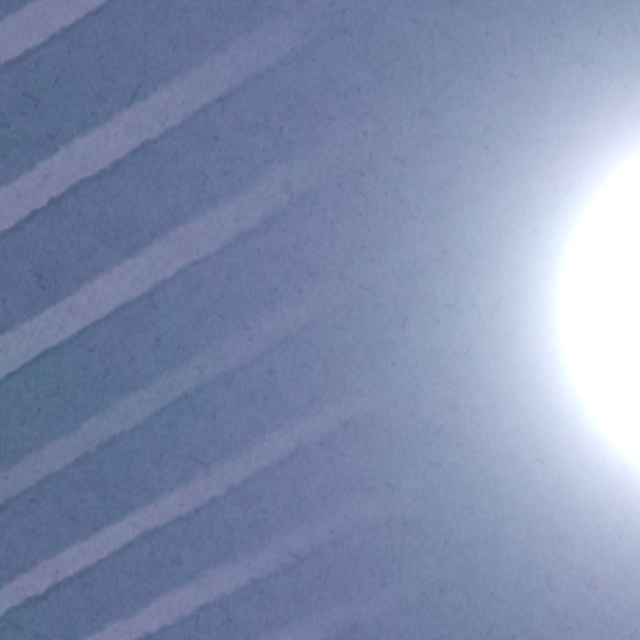
A Shadertoy shader for this texture:

```glsl
// A blinding round light at the right edge spills an exponential glow over a
// dusky blue surface crossed by a fan of pale slanted bands. The bands come
// from a loop over quadratic spacing and slope; value noise adds the grain.

float hash(vec2 p) {
    vec3 q = fract(vec3(p.xyx) * 0.1031);
    q += dot(q, q.yzx + 33.33);
    return fract((q.x + q.y) * q.z);
}

float noise(vec2 p) {
    vec2 cell = floor(p), f = fract(p);
    f = f * f * (3.0 - 2.0 * f);
    return mix(mix(hash(cell), hash(cell + vec2(1, 0)), f.x),
               mix(hash(cell + vec2(0, 1)), hash(cell + vec2(1, 1)), f.x), f.y);
}

// Signed noise with several octaves, roughly -0.5 to 0.5
float fbm(vec2 p) {
    float sum = 0.0, amp = 0.5;
    for (int i = 0; i < 4; i++) {
        sum += amp * (noise(p) - 0.5);
        p = mat2(1.6, 1.2, -1.2, 1.6) * p + 7.3;
        amp *= 0.5;
    }
    return sum;
}

// x: coverage of the pale bands, y: thin shade below their lower edges
vec2 bands(vec2 uv) {
    vec2 result = vec2(0.0);
    float ragged = 0.007 * (noise(uv * 75.0) - 0.5) + 0.006 * (noise(uv * 28.0) - 0.5);
    for (int k = 0; k < 7; k++) {
        float i = float(k);
        float start = 0.93 - 0.272 * i + 0.0138 * i * i;
        float slope = 0.62 + 0.005 * i - 0.0055 * i * i;
        float halfWidth = mix(0.034, 0.021, smoothstep(1.5, 3.5, i));
        float d = uv.y - start - slope * uv.x + ragged;
        float soft = 0.004 + 0.035 * uv.x * uv.x;
        float body = smoothstep(-soft, soft, d + halfWidth)
                   * (1.0 - smoothstep(-soft, soft, (d - halfWidth) * 0.6));
        float fade = 1.0 - smoothstep(0.08, 0.62 + 0.025 * i, uv.x);
        float strength = fade * (1.0 - 0.35 * exp(-4.0 * (i - 3.0) * (i - 3.0)));
        float under = (d + halfWidth + 0.008) / 0.006;
        result += strength * vec2(body, exp(-under * under));
    }
    return result;
}

void mainImage(out vec4 fragColor, in vec2 fragCoord) {
    vec2 uv = fragCoord / iResolution.xy;

    // Dusky surface with broad teal and violet drifts
    vec3 color = vec3(0.335, 0.408, 0.538);
    float drift = fbm(uv * vec2(4.0, 5.0) + 3.0);
    color += drift * vec3(0.05, -0.01, 0.02);
    color += vec3(0.025, 0.012, 0.03) * smoothstep(0.0, 0.4, uv.x);

    // Pale bands
    vec2 band = bands(uv);
    color += band.x * vec3(0.125, 0.085, 0.08) - 0.03 * band.y;

    // Glow falling away from the rim of the light
    float rim = length(uv - vec2(1.17, 0.518)) - 0.284;
    float glow = exp(-max(rim, 0.0) / 0.21);
    color += glow * vec3(0.60, 0.57, 0.48);
    color += 0.08 * exp(-max(rim, 0.0) / 0.035);

    // Fine grain, blotches and sparse dark flecks
    float grain = noise(uv * vec2(230.0, 170.0)) - 0.5;
    float blotch = fbm(uv * 45.0);
    float fleck = smoothstep(0.83, 0.97, noise(uv * mat2(75.0, -35.0, 28.0, 62.0)));
    float surface = 1.0 - 0.75 * glow;
    color += surface * (0.035 * grain + 0.04 * blotch - 0.035 * fleck);
    color += surface * 0.025 * (noise(uv * 110.0 + 40.0) - 0.5) * vec3(1.0, -0.4, 0.2);

    // Overexposed core with a soft edge
    color = mix(color, vec3(1.0), 1.0 - smoothstep(-0.012, 0.022, rim));
    fragColor = vec4(clamp(color, 0.0, 1.0), 1.0);
}
```
